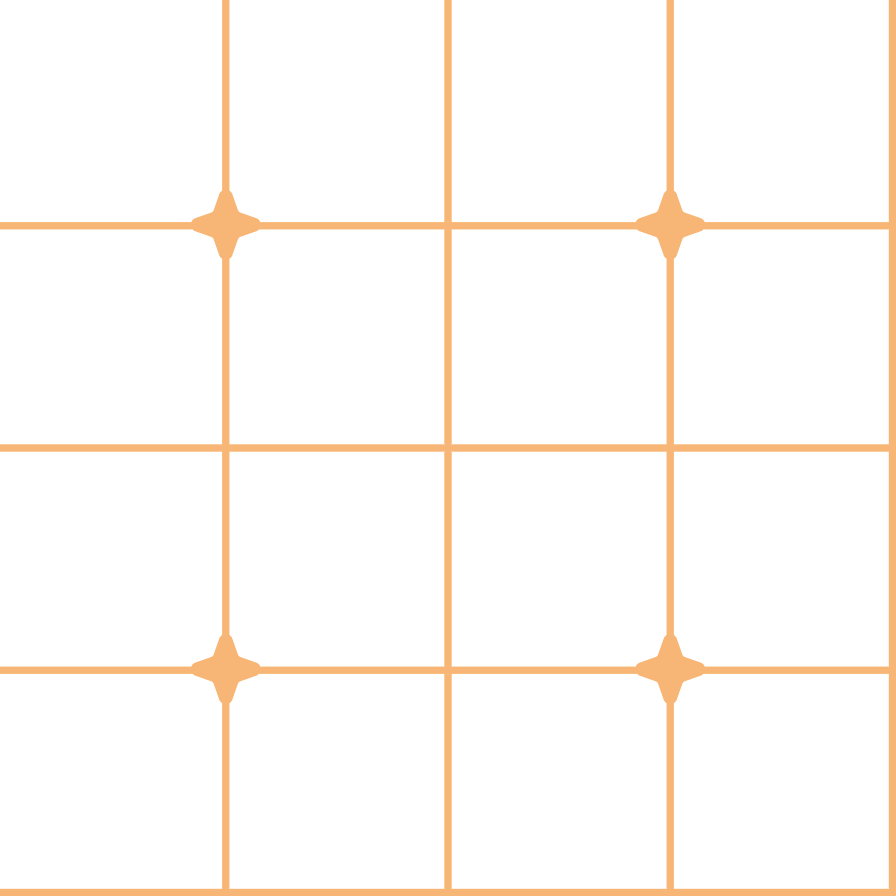
A Shadertoy shader for this pattern:

```glsl
const vec3 PAPER = vec3(1.0);
const vec3 ORANGE = vec3(0.97, 0.715, 0.46);
const float SPACING = 0.248;       // distance between grid lines
const float LINE_HALF = 0.0041;    // half the line width
const float ARM_LENGTH = 0.0313;   // star centre to centre of the arm's round tip
const float CORE_RADIUS = 0.0182;
const float TIP_RADIUS = 0.0078;
const float WAIST_BLEND = 0.002;   // softens the inner corners of the star
const vec2 STAR_SHIFT = vec2(0.0, 0.0012);
const vec2 FIRST_LINE = vec2(-1.0, -2.0);
const vec2 LAST_LINE = vec2(2.0, 1.0);

float smoothMin(float a, float b, float k) {
    float h = max(k - abs(a - b), 0.0) / k;
    return min(a, b) - 0.25 * h * h * k;
}

// Tapered capsule along +x, mirrored by the caller
float armDistance(vec2 p) {
    float s = (CORE_RADIUS - TIP_RADIUS) / ARM_LENGTH;
    float c = sqrt(1.0 - s * s);
    float k = dot(p, vec2(c, -s));
    if (k < 0.0) return length(p) - CORE_RADIUS;
    if (k > c * ARM_LENGTH) return length(p - vec2(ARM_LENGTH, 0.0)) - TIP_RADIUS;
    return dot(p, vec2(s, c)) - CORE_RADIUS;
}

float starDistance(vec2 p) {
    p = abs(p);
    return smoothMin(armDistance(p), armDistance(p.yx), WAIST_BLEND);
}

float coverage(float d, float pixel) {
    return 1.0 - smoothstep(-0.6 * pixel, 0.6 * pixel, d);
}

void mainImage(out vec4 fragColor, in vec2 fragCoord) {
    vec2 p = fragCoord / iResolution.xy - 0.5;
    float pixel = 1.0 / min(iResolution.x, iResolution.y);

    // Nearest grid line on each axis; one edge per axis stays open
    vec2 lineIndex = clamp(round(p / SPACING), FIRST_LINE, LAST_LINE);
    vec2 toLine = abs(p - lineIndex * SPACING) - LINE_HALF;
    float d = min(toLine.x, toLine.y);

    // Stars sit on every second crossing
    vec2 q = p - STAR_SHIFT;
    vec2 starIndex = 2.0 * floor(q / (2.0 * SPACING)) + 1.0;
    starIndex = clamp(starIndex, -1.0, 1.0);
    d = min(d, starDistance(q - starIndex * SPACING));

    fragColor = vec4(mix(PAPER, ORANGE, coverage(d, pixel)), 1.0);
}
```
